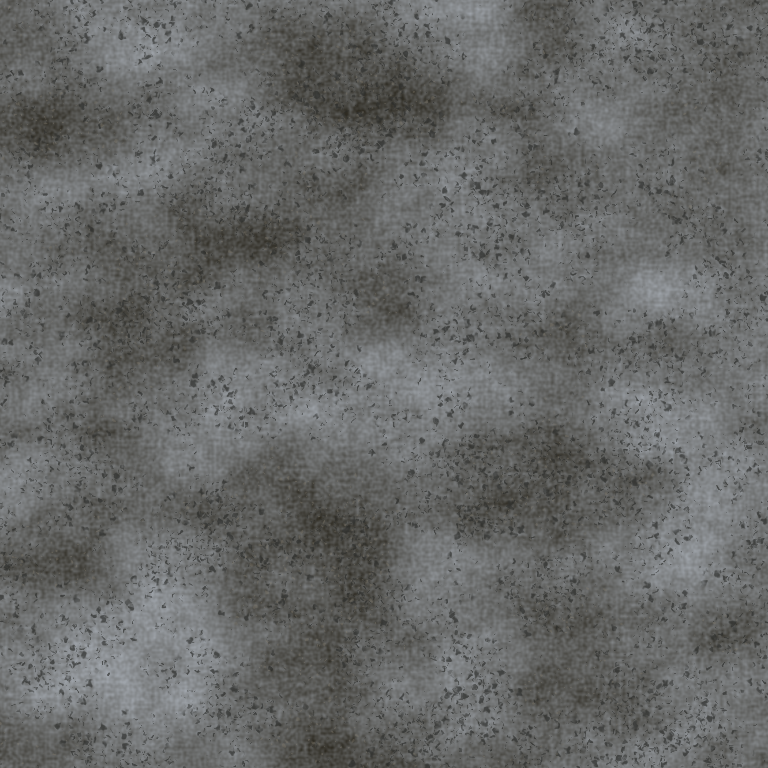
Write a three.js fragment shader that draws this texture.

```glsl
// Weathered grey stone: soft blue-grey and brown clouds under fine grain.
// Clouds are layered gradient noise; dark pits and tan grit are
// cellular spots whose density follows the clouds and a clump mask.

#define CLOUD_SCALE   vec2(4.2, 5.6)
#define CLOUD_GAIN    0.64
#define BASE_TONE     0.57
#define GRAIN_GAIN    0.30
#define WEAVE_GAIN    0.13
#define PIT_CELLS     88.0
#define PIT_STRENGTH  0.66
#define GRIT_STRENGTH 0.34
#define DARK_BROWN    vec3(0.215, 0.205, 0.175)
#define PALE_BLUE     vec3(0.570, 0.587, 0.605)
#define PIT_COLOR     vec3(0.165, 0.170, 0.162)
#define GRIT_COLOR    vec3(0.530, 0.500, 0.440)

varying vec2 vUv;

// Two random values per cell
vec2 hash2(vec2 cell) {
  vec3 q = fract(vec3(cell.xyx) * vec3(0.1031, 0.1030, 0.0973));
  q += dot(q, q.yzx + 33.33);
  return fract((q.xx + q.yz) * q.zy);
}

float cornerSlope(vec2 cell, vec2 offset) {
  float angle = 6.2832 * hash2(cell).x;
  return dot(vec2(cos(angle), sin(angle)), offset);
}

// Gradient noise, roughly -0.7 to 0.7
float noise(vec2 p) {
  vec2 i = floor(p);
  vec2 f = p - i;
  vec2 u = f * f * f * (f * (f * 6.0 - 15.0) + 10.0);
  vec2 e = vec2(1.0, 0.0);
  float low = mix(cornerSlope(i, f), cornerSlope(i + e.xy, f - e.xy), u.x);
  float high = mix(cornerSlope(i + e.yx, f - e.yx),
                   cornerSlope(i + e.xx, f - e.xx), u.x);
  return mix(low, high, u.y);
}

// Octaves turned against each other to hide the lattice
float layeredNoise(vec2 p) {
  float sum = 0.0;
  float weight = 1.0;
  for (int octave = 0; octave < 5; octave++) {
    sum += weight * noise(p);
    p = mat2(0.88, 0.47, -0.47, 0.88) * p * 2.03 + 17.3;
    weight *= 0.52;
  }
  return sum;
}

// Cellular spots of random radius; density is the share of filled cells
float spots(vec2 p, float density, float maxRadius) {
  vec2 home = floor(p);
  float cover = 0.0;
  for (int y = -1; y <= 1; y++) {
    for (int x = -1; x <= 1; x++) {
      vec2 cell = home + vec2(float(x), float(y));
      vec2 center = cell + hash2(cell + 41.0);
      vec2 pick = hash2(cell + 113.0);
      float radius = maxRadius * mix(0.35, 1.0, pick.y * pick.y);
      float spot = 1.0 - smoothstep(0.35, 1.15, length(p - center) / radius);
      cover = max(cover, spot * smoothstep(0.0, 0.15, density - pick.x));
    }
  }
  return cover;
}

void main() {
  vec2 p = vUv;

  // Broad clouds with faint slanted wisps
  float cloud = layeredNoise(p * CLOUD_SCALE + 3.7);
  vec2 slant = mat2(0.92, -0.39, 0.39, 0.92) * p;
  float wisps = noise(slant * vec2(7.0, 24.0) + 9.0);
  float tone = BASE_TONE + CLOUD_GAIN * cloud + 0.12 * wisps;
  float shade = 1.0 - smoothstep(0.25, 0.65, tone);

  // Fine grain and a faint woven brushing
  float grain = noise(p * 205.0) + 0.6 * noise(p * 97.0 + 31.0);
  float weave = noise(p * vec2(45.0, 210.0)) + noise(p * vec2(190.0, 38.0) + 7.0);
  tone += GRAIN_GAIN * grain * mix(0.65, 1.0, shade) + WEAVE_GAIN * weave;
  vec3 color = mix(DARK_BROWN, PALE_BLUE, clamp(tone, -0.1, 1.15));

  // Ragged dark pits gathered in clumps
  float clump = noise(p * 9.0 + 21.0) + 0.7 * noise(p * 23.0 + 5.0);
  float density = clamp(0.36 + 0.9 * clump, 0.04, 0.9);
  vec2 ragged = vec2(noise(p * 170.0 + 3.0), noise(p * 170.0 + 57.0)) * 0.006;
  vec2 pitPoint = (p + ragged) * vec2(1.08, 0.92);
  float pits = spots(pitPoint * PIT_CELLS, density, 0.46);
  pits = max(pits, 0.75 * spots(pitPoint * PIT_CELLS * 1.8 + 19.0, density, 0.45));
  color = mix(color, PIT_COLOR, PIT_STRENGTH * pits);

  // Small tan grit showing in the brown patches
  float grit = spots((p + ragged * 0.5) * 135.0 + 71.0, 0.45 * shade, 0.34);
  color = mix(color, GRIT_COLOR, GRIT_STRENGTH * grit);

  gl_FragColor = vec4(color, 1.0);
}
```
